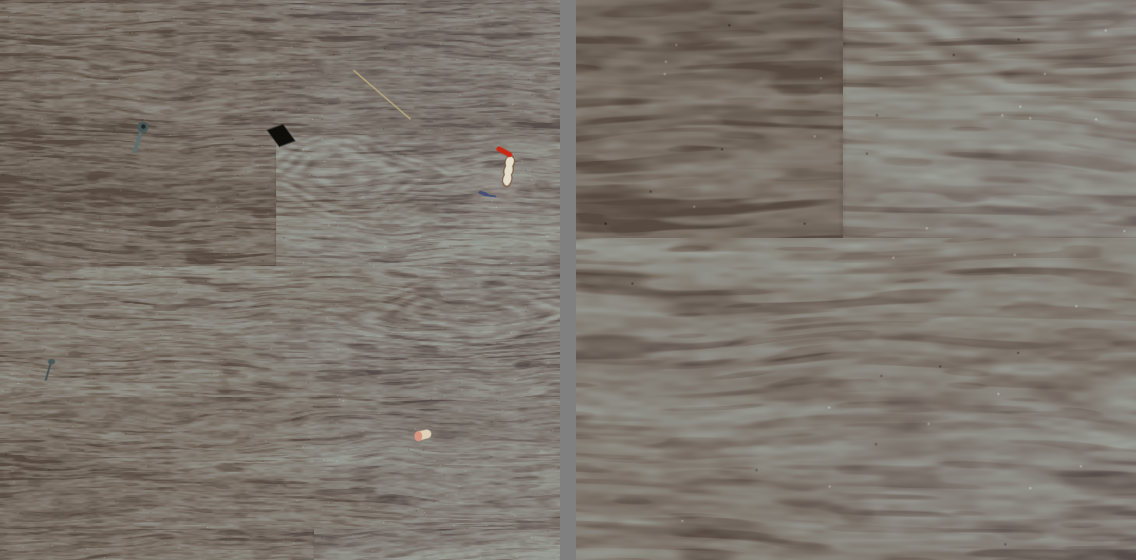
Left: the whole. Right: its middle third, enlarged.
Give the GLSL for this texture, as a Shadertoy shader.

```glsl
// Grey-brown oak floor: rows of planks with fine streaked grain, dark pores
// and eye-shaped growth rings, plus a few small things lying on it. Grain is
// stretched noise bent by a height field; the things are capsule distances.
#define ROW_HEIGHT 0.2345
#define ROW_START 0.056
#define RING_COUNT 60.0
#define RING_CONTRAST 0.17
#define STREAK_CONTRAST 0.32
#define FIBRE_CONTRAST 0.40
#define PORE_DEPTH 0.30
#define SEAM_DEPTH 0.07
#define SPECK_CELLS 110.0
#define WOOD_DARK vec3(0.340, 0.290, 0.250)
#define WOOD_MID vec3(0.487, 0.447, 0.407)
#define WOOD_LIGHT vec3(0.595, 0.610, 0.580)

float hash(vec2 p) {
    vec3 q = fract(vec3(p.xyx) * 0.1031);
    q += dot(q, q.yzx + 33.33);
    return fract((q.x + q.y) * q.z);
}

float noise(vec2 p) {
    vec2 i = floor(p), f = fract(p);
    f = f * f * (3.0 - 2.0 * f);
    return mix(mix(hash(i), hash(i + vec2(1, 0)), f.x),
               mix(hash(i + vec2(0, 1)), hash(i + vec2(1, 1)), f.x), f.y);
}

float capsule(vec2 p, vec2 a, vec2 b, float r) {
    vec2 d = b - a;
    return length(p - a - d * clamp(dot(p - a, d) / dot(d, d), 0.0, 1.0)) - r;
}

float hill(vec2 p, vec2 centre, vec2 size) {
    vec2 d = (p - centre) / size;
    return exp(-dot(d, d));
}

void paint(inout vec3 color, float d, vec3 ink) {
    float px = 1.0 / iResolution.y;
    color = mix(color, ink, 1.0 - smoothstep(-px, px, d));
}

// Nested eyes with pointed ends, fading outwards; xy centre, z flatness, w reach.
float eyeRings(vec2 p, vec4 eye) {
    vec2 d = p - eye.xy;
    d.y += 0.016 * (noise(p * vec2(16.0, 30.0)) - 0.5);
    float e = sqrt(d.y * d.y + 0.0001) + eye.z * sqrt(d.x * d.x + 0.0012);
    e += 0.012 * (noise(p * vec2(9.0, 22.0) + 70.0) - 0.5);
    float fade = 1.0 - smoothstep(0.5 * eye.w, eye.w, e);
    float broken = 0.35 + 1.1 * noise(p * vec2(40.0, 90.0));
    return fade * broken * sin(6.2832 * RING_COUNT * e);
}

vec3 wood(vec2 p) {
    // Plank layout: two rows have a butt joint, the others run through.
    float rowPos = (p.y - ROW_START) / ROW_HEIGHT;
    float row = floor(rowPos);
    float joint = row == 2.0 ? 0.492 : row == -1.0 ? 0.56 : 9.0;
    float side = step(joint, p.x);
    float seed = row * 17.0 + side * 41.0 + 60.0;

    // Growth rings of each plank.
    vec4 eye = vec4(0.83, 0.04, 0.20, 0.07);
    float strength = 0.4;
    if (row == 1.0) { eye = vec4(0.835, 0.437, 0.24, 0.10); strength = 1.0; }
    if (row == 2.0) {
        eye = side > 0.5 ? vec4(0.61, 0.685, 0.42, 0.13) : vec4(0.20, 0.635, 0.16, 0.07);
        strength = side > 0.5 ? 0.85 : 0.4;
    }
    if (row == 0.0) eye.y = 0.10;
    if (row > 2.0 || row < 0.0) strength = 0.0;
    float rings = strength * eyeRings(p, eye);

    // Height field whose level lines are the grain direction.
    float h = p.y + 0.022 * (noise(p * vec2(3.0, 9.0) + seed) - 0.5)
                  + 0.012 * (noise(p * vec2(10.0, 24.0) + seed) - 0.5);
    h += 0.03 * strength * hill(p, eye.xy, vec2(0.16, 0.06));

    // Plank tone: warm and dark on the left, pale on the right.
    float tone = 0.39 + 0.19 * p.x;
    if (row == 2.0) tone += side > 0.5 ? 0.13 : -0.07;
    if (row == 1.0) tone += 0.16 * (1.0 - 0.4 * p.x);
    if (row == 0.0) tone += 0.02;
    if (row == -1.0) tone += side > 0.5 ? 0.13 : -0.05;

    // Broad bands and streaks.
    vec2 g = vec2(p.x, h) + seed;
    tone += STREAK_CONTRAST * (0.80 * (noise(g * vec2(1.7, 17.0)) - 0.5)
          + 0.65 * (noise(g * vec2(5.0, 80.0)) - 0.5));

    // Crisp fibres: long ones along the grain, short ones across the surface.
    tone += FIBRE_CONTRAST * (0.50 * (noise(g * vec2(15.0, 190.0)) - 0.5)
          + 0.60 * (noise(g * vec2(34.0, 290.0) + 11.0) - 0.5)
          + 0.50 * (noise(p * vec2(90.0, 340.0)) - 0.5));
    tone += RING_CONTRAST * rings;

    // Short dark pores in two sizes.
    float pores = smoothstep(0.58, 0.82, noise(g * vec2(17.0, 195.0) + 7.0));
    pores *= 0.3 + 1.1 * noise(g * vec2(3.0, 18.0) + 31.0);
    pores += 0.65 * smoothstep(0.60, 0.82, noise(g * vec2(30.0, 260.0) + 53.0));
    tone -= PORE_DEPTH * pores - 0.095;

    // Seams between planks.
    float rowEdge = abs(rowPos - floor(rowPos + 0.5)) * ROW_HEIGHT;
    float edge = min(rowEdge, abs(p.x - joint));
    tone -= SEAM_DEPTH * (1.0 - smoothstep(0.0005, 0.003, edge));

    tone = clamp(tone, 0.0, 1.0);
    vec3 color = mix(WOOD_DARK, WOOD_MID, min(2.0 * tone, 1.0));
    color = mix(color, WOOD_LIGHT, max(2.0 * tone - 1.0, 0.0));

    // Cool cast in the darker grain towards the right.
    float cool = smoothstep(0.25, 0.75, p.x + 0.4 * (noise(g * vec2(3.0, 13.0) + 90.0) - 0.5));
    return color + cool * (1.0 - tone) * vec3(0.0, 0.012, 0.040);
}

void mainImage(out vec4 fragColor, in vec2 fragCoord) {
    vec2 p = fragCoord / iResolution.y;
    vec3 color = wood(p);

    // Sparse pale and dark specks.
    vec2 cell = floor(p * SPECK_CELLS);
    vec2 spot = 0.2 + 0.6 * vec2(hash(cell + 5.0), hash(cell + 19.0));
    float speck = length(fract(p * SPECK_CELLS) - spot) / SPECK_CELLS - 0.0007;
    if (hash(cell) > 0.965) paint(color, speck, color + (hash(cell + 3.0) > 0.4 ? 0.14 : -0.14));

    // Screw and nail.
    vec3 steel = vec3(0.36, 0.43, 0.43);
    float thread = 0.0035 + 0.0012 * sin(p.y * 1400.0);
    paint(color, capsule(p, vec2(0.253, 0.768), vec2(0.240, 0.729), thread), steel);
    paint(color, length(p - vec2(0.255, 0.773)) - 0.010, steel * 0.8);
    paint(color, length(p - vec2(0.256, 0.774)) - 0.004, steel * 0.35);
    paint(color, capsule(p, vec2(0.091, 0.354), vec2(0.082, 0.322), 0.0018), steel * 0.75);
    paint(color, length((p - vec2(0.092, 0.354)) * vec2(0.8, 1.0)) - 0.005, steel * 0.8);

    // Black tile and needle.
    vec2 tile = inverse(mat2(0.0286, 0.0104, 0.0221, -0.030)) * (p - vec2(0.502, 0.758));
    paint(color, (max(abs(tile.x), abs(tile.y)) - 0.5) * 0.026, vec3(0.06, 0.05, 0.04));
    paint(color, capsule(p, vec2(0.632, 0.874), vec2(0.732, 0.788), 0.0012), vec3(0.74, 0.68, 0.50));

    // Red pin, white beads and blue smudge.
    color += 0.05 * hill(p, vec2(0.89, 0.66), vec2(0.045));
    float bead = 0.0055 + 0.0018 * abs(sin((p.y - 0.672) * 200.0));
    float beads = capsule(p, vec2(0.911, 0.715), vec2(0.905, 0.675), bead);
    paint(color, beads - 0.0015, vec3(0.40, 0.25, 0.14));
    paint(color, beads, vec3(0.90, 0.87, 0.80));
    paint(color, capsule(p, vec2(0.891, 0.734), vec2(0.910, 0.724), 0.0045), vec3(0.78, 0.16, 0.08));
    float smudge = capsule(p, vec2(0.857, 0.655), vec2(0.885, 0.649), 0.006);
    paint(color, smudge + 0.008 * noise(p * vec2(120.0, 300.0)), vec3(0.27, 0.31, 0.48));

    // Pale pin.
    paint(color, capsule(p, vec2(0.750, 0.222), vec2(0.762, 0.225), 0.0080), vec3(0.88, 0.82, 0.72));
    paint(color, length((p - vec2(0.747, 0.221)) * vec2(1.3, 1.0)) - 0.009, vec3(0.84, 0.58, 0.50));

    fragColor = vec4(color, 1.0);
}
```
